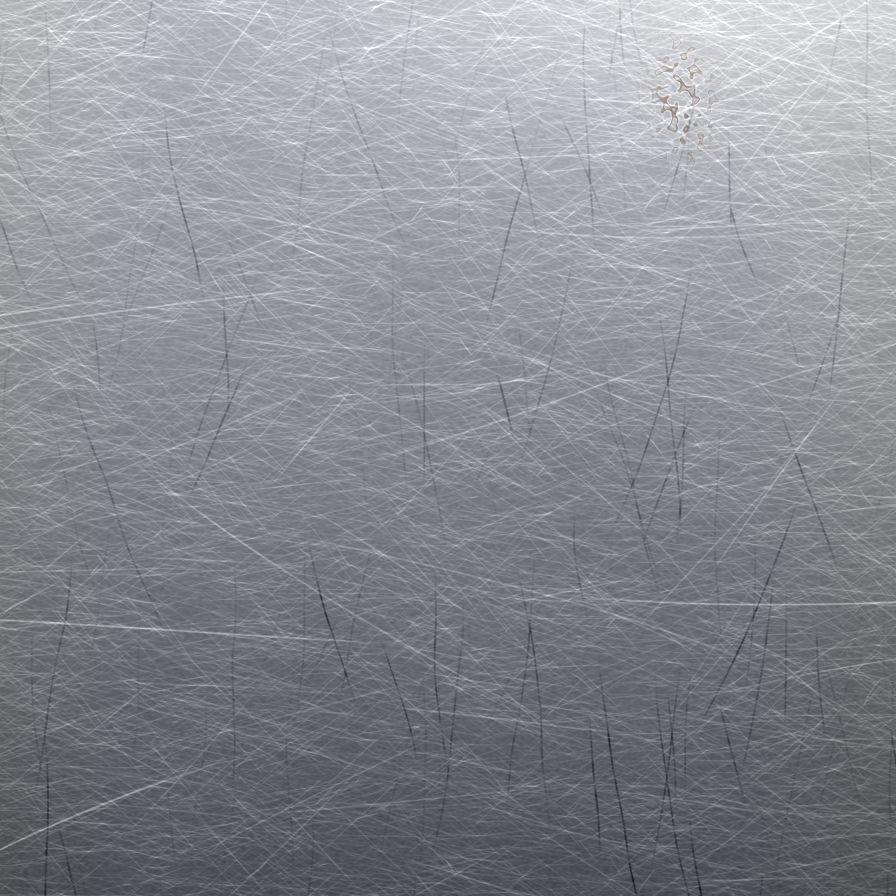
Write a three.js fragment shader that draws this texture.

```glsl
// Worn sheet steel: a soft vertical sheen under many layers of hairline scratches.
// Each layer is a turned grid of long cells holding one bent, tapered scratch each;
// gradient noise adds the grain, the cloudy tone and a small patch of corrosion.
varying vec2 vUv;

vec4 hash4(vec2 p) {
  vec4 q = fract(p.xyxy * vec4(0.1031, 0.1030, 0.0973, 0.1099));
  q += dot(q, q.wzxy + 33.33);
  return fract((q.xxyz + q.yzzw) * q.zywx);
}

float cornerSlope(vec2 corner, vec2 offset) {
  return dot(hash4(corner).xy * 2.0 - 1.0, offset);
}

float gradientNoise(vec2 p) {
  vec2 i = floor(p), f = fract(p);
  vec2 u = f * f * f * (f * (f * 6.0 - 15.0) + 10.0);
  vec2 e = vec2(1.0, 0.0);
  float low = mix(cornerSlope(i, f), cornerSlope(i + e.xy, f - e.xy), u.x);
  float high = mix(cornerSlope(i + e.yx, f - e.yx), cornerSlope(i + e.xx, f - e.xx), u.x);
  return mix(low, high, u.y);
}

// One layer of scratches running along the angle; cell is length by spacing.
float scratches(vec2 p, float angle, vec2 cell, float width, float seed) {
  vec2 along = vec2(cos(angle), sin(angle));
  vec2 q = vec2(dot(p, along), dot(p, vec2(-along.y, along.x))) + 3.0 + seed * 0.137;
  q.y += 0.022 * sin(q.x * 3.6 + seed * 2.1);
  float row = floor(q.y / cell.y);
  float sum = 0.0;
  for (int j = -1; j <= 1; j++) {
    float r = row + float(j);
    float x = q.x / cell.x + hash4(vec2(r, seed + 7.0)).x;
    vec4 h = hash4(vec2(floor(x) + seed * 13.0, r + seed * 5.0));
    float s = fract(x) - 0.5;
    float y = (r + h.x + (h.y - 0.5) * 1.6 * s + (h.z - 0.5) * 1.2 * s * s) * cell.y;
    float reach = 0.12 + 0.38 * h.w;
    float taper = 1.0 - smoothstep(reach * 0.4, reach, abs(s));
    float strength = fract(h.x * 17.0 + h.w * 31.0);
    float line = 1.0 - smoothstep(0.0, width, abs(q.y - y));
    sum += line * taper * strength * strength * strength;
  }
  return sum;
}

// Angles lie mostly near level, with a few steep outliers.
float layerAngle(float i) {
  float u = 2.0 * fract(i * 0.618 + 0.13) - 1.0;
  return -0.08 + u * (0.42 + 0.5 * u * u);
}

void main() {
  vec2 p = vUv;

  // Sheen: dark foot, bright head, glow at the upper right
  float cloud = gradientNoise(p * 3.0 + 11.0) + 0.5 * gradientNoise(p * 7.0 + 31.0);
  vec2 toGlow = (p - vec2(0.77, 1.03)) / vec2(0.36, 0.20);
  float tone = 0.285 + 0.40 * p.y + 0.13 * exp(-dot(toGlow, toGlow));
  tone += 0.02 * cloud + 0.03 * smoothstep(0.5, 1.0, p.x) * smoothstep(0.3, 0.7, p.y);

  // Grain, slightly drawn out sideways
  float grain = gradientNoise(p * vec2(190.0, 310.0)) + 0.6 * gradientNoise(p * vec2(90.0, 150.0) + 50.0);
  tone += 0.05 * grain;

  // Light scratches: fine haze, medium lines, few long bold ones, short nicks
  float light = 0.0;
  for (int i = 0; i < 28; i++) {
    float k = float(i);
    light += 0.085 * scratches(p, layerAngle(k), vec2(0.20, 0.008), 0.0014, k);
  }
  for (int i = 0; i < 14; i++) {
    float k = float(i) + 30.0;
    light += 0.13 * scratches(p, layerAngle(k), vec2(0.42, 0.05), 0.0017, k);
  }
  for (int i = 0; i < 5; i++) {
    float k = float(i) + 50.0;
    light += 0.28 * scratches(p, layerAngle(k) * 0.7, vec2(0.8, 0.22), 0.0020, k);
  }
  for (int i = 0; i < 3; i++) {
    float k = float(i) + 60.0;
    light += 0.14 * scratches(p, layerAngle(k), vec2(0.04, 0.035), 0.0017, k);
  }

  // Dark scratches: close to upright, wavering, broken along their length
  vec2 waver = p + 0.008 * gradientNoise(p * 9.0 + 3.0);
  float dark = 0.0;
  for (int i = 0; i < 7; i++) {
    float k = float(i) + 70.0;
    float angle = 1.57 + 0.45 * (fract(k * 0.618) - 0.55);
    dark += scratches(waver, angle, vec2(0.36, 0.10), 0.0020, k);
  }
  dark *= 0.8 + 1.3 * gradientNoise(p * vec2(70.0, 55.0));

  // Colour: cool in the middle, more neutral at the sides and in the glare
  float cool = 0.038 - 0.022 * smoothstep(0.2, 0.55, abs(p.x - 0.48));
  cool *= 1.0 - 0.5 * smoothstep(0.6, 0.85, tone);
  vec3 steel = tone + cool * vec3(-0.25, 0.0, 0.9);
  steel += light * (0.85 + 0.2 * p.y) * vec3(1.0, 1.0, 0.97);
  steel -= 0.18 * max(dark, 0.0) * vec3(1.0, 1.0, 0.95);

  // Corrosion: small curled pits with a rusty rim and a bright lip
  vec2 toPatch = (p - vec2(0.76, 0.89)) / vec2(0.035, 0.065);
  float area = exp(-dot(toPatch, toPatch));
  float pits = gradientNoise(p * 95.0 + 5.0);
  float rim = area * (1.0 - smoothstep(0.02, 0.09, abs(pits - 0.18)));
  float lip = area * (1.0 - smoothstep(0.02, 0.09, abs(pits - 0.05)));
  steel += 0.10 * lip - rim * vec3(0.16, 0.23, 0.30);

  gl_FragColor = vec4(clamp(steel, 0.0, 1.0), 1.0);
}
```
